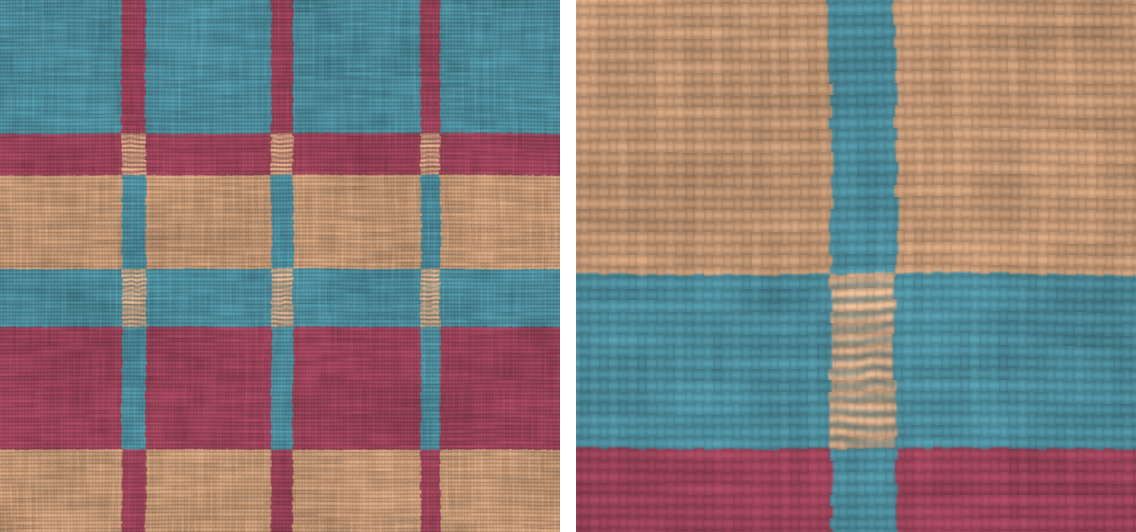
Left, the full canvas; right, a detail of the centre.
This pattern is drawn by a Shadertoy shader. Its source:

```glsl
// Woven cloth: six horizontal colour bands crossed by three narrow vertical stripes.

const vec3 CRIMSON = vec3(0.585, 0.250, 0.335);
const vec3 TEAL = vec3(0.290, 0.530, 0.590);
const vec3 TAN = vec3(0.740, 0.575, 0.445);

const int BANDS = 6;
const int STRIPES = 3;
// Bands run from bottom to top; each has its own colour for the crossing stripe.
const float BAND_BASE[BANDS] = float[](0.0, 0.155, 0.386, 0.495, 0.671, 0.749);
const vec3 BAND_COLOUR[BANDS] = vec3[](TAN, CRIMSON, TEAL, TAN, CRIMSON, TEAL);
const vec3 STRIPE_COLOUR[BANDS] = vec3[](CRIMSON, TEAL, TAN, TEAL, TAN, CRIMSON);
const float SLUB_RIB[BANDS] = float[](0.0, 0.0, 1.0, 0.0, 1.0, 0.0);

const float STRIPE_FIRST = 0.239;
const float STRIPE_PITCH = 0.265;
const float STRIPE_HALF = 0.0214;
const float STRIPE_TAPER = 0.0020;   // each stripe is slightly narrower than the last

const vec2 THREADS = vec2(176.0, 140.0);
const float RIB_COUNT = 112.0;       // coarse ribs where a tan stripe crosses
const float EDGE_SOFT = 0.0012;
const float EDGE_FRAY = 0.0030;
const float WARP_DRIFT = 0.0025;
const float WEAVE_DEPTH = 0.17;
const float YARN_VARIATION = 0.15;
const float CLOTH_MOTTLE = 0.10;

float hash(vec2 p) {
    vec3 q = fract(vec3(p.xyx) * 0.1031);
    q += dot(q, q.yzx + 33.33);
    return fract((q.x + q.y) * q.z);
}

float noise(vec2 p) {
    vec2 cell = floor(p), f = fract(p);
    f = f * f * (3.0 - 2.0 * f);
    return mix(mix(hash(cell), hash(cell + vec2(1, 0)), f.x),
               mix(hash(cell + vec2(0, 1)), hash(cell + vec2(1, 1)), f.x), f.y);
}

// Rounded thread profile: 1 on the crest, 0 in the gap.
float crest(float t) {
    return 0.5 - 0.5 * cos(6.28319 * t);
}

float stripeMask(vec2 uv, float soft) {
    float row = floor(uv.y * THREADS.y);
    float mask = 0.0;
    for (int i = 0; i < STRIPES; i++) {
        float k = float(i);
        float x = uv.x - STRIPE_FIRST - STRIPE_PITCH * k;
        float side = x < 0.0 ? 0.0 : 1.0;
        float fray = (hash(vec2(row, 2.0 * k + side + 17.0)) - 0.5) * EDGE_FRAY;
        float d = abs(x) - (STRIPE_HALF - STRIPE_TAPER * k) + fray;
        mask = max(mask, 1.0 - smoothstep(-soft, soft, d));
    }
    return mask;
}

// Relative brightness of the plain weave with uneven yarns.
float weave(vec2 uv, vec2 pixel) {
    vec2 t = uv * THREADS;
    vec2 id = floor(t);
    float weftOver = mod(id.x + id.y, 2.0);
    float weft = crest(t.y) * mix(0.65, 1.0, weftOver);
    float warp = crest(t.x) * mix(0.85, 0.25, weftOver);
    float visible = 1.0 - smoothstep(0.4, 0.9, max(pixel.x * THREADS.x, pixel.y * THREADS.y));
    float relief = (0.7 * weft + 0.4 * warp - 0.45) * visible;

    float weftYarn = noise(vec2(uv.x * 22.0, id.y * 3.7)) - 0.5;
    float warpYarn = noise(vec2(id.x * 3.7 + 61.0, uv.y * 16.0)) - 0.5;
    float mottle = noise(uv * 9.0) + 0.5 * noise(uv * 31.0 + 7.0) - 0.75;
    return 1.0 + WEAVE_DEPTH * 1.6 * relief
         + YARN_VARIATION * (weftYarn + 0.7 * warpYarn) + CLOTH_MOTTLE * mottle;
}

void mainImage(out vec4 fragColor, in vec2 fragCoord) {
    vec2 uv = fragCoord / iResolution.xy;
    vec2 pixel = 1.0 / iResolution.xy;

    // Threads wander a little along their length.
    vec2 cloth = uv + WARP_DRIFT * (vec2(noise(uv * vec2(4, 9)), noise(uv * vec2(9, 4) + 40.0)) - 0.5);

    // Blend the colours upward through the bands.
    float fray = (hash(vec2(floor(cloth.x * THREADS.x), 5.0)) - 0.5) * EDGE_FRAY * 0.5;
    float softY = max(EDGE_SOFT, pixel.y);
    vec3 ground = BAND_COLOUR[0];
    vec3 stripe = STRIPE_COLOUR[0];
    float slub = SLUB_RIB[0];
    for (int i = 1; i < BANDS; i++) {
        float above = smoothstep(-softY, softY, cloth.y + fray - BAND_BASE[i]);
        ground = mix(ground, BAND_COLOUR[i], above);
        stripe = mix(stripe, STRIPE_COLOUR[i], above);
        slub = mix(slub, SLUB_RIB[i], above);
    }

    float inStripe = stripeMask(cloth, max(EDGE_SOFT, pixel.x));
    vec3 colour = mix(ground, stripe, inStripe);

    // Band colour shows between the coarse ribs of the tan crossings.
    float rib = crest(cloth.y * RIB_COUNT + 0.5 * noise(cloth * vec2(90, 30)));
    float gap = (1.0 - rib) * slub * inStripe;
    colour = mix(colour, ground * 0.9, 0.42 * gap);
    colour += 0.07 * rib * slub * inStripe;

    fragColor = vec4(clamp(colour * weave(cloth, pixel), 0.0, 1.0), 1.0);
}
```
